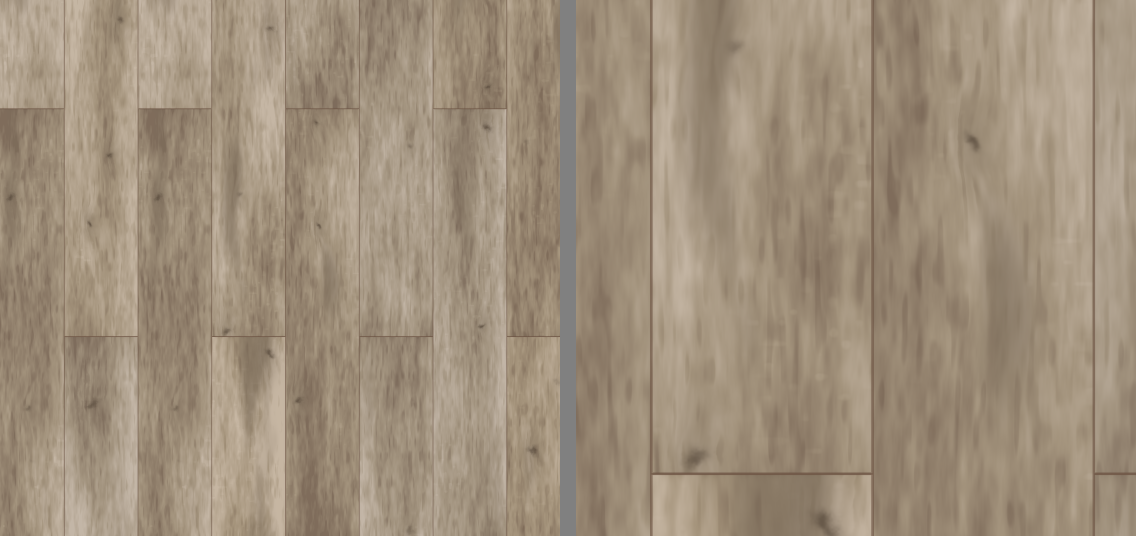
Left, the full canvas; right, a detail of the centre.
Reproduce this texture procedurally as a Shadertoy shader.

```glsl
const vec2 PLANK = vec2(0.1376, 0.850);
const vec2 FIRST_CORNER = vec2(-0.0177, 0.797);
const float SEAM_WIDTH = 0.0016;
const int KNOTS = 4;

const vec3 DARK_OAK = vec3(0.530, 0.460, 0.388);
const vec3 MID_OAK = vec3(0.640, 0.578, 0.490);
const vec3 PALE_OAK = vec3(0.740, 0.682, 0.610);
const vec3 KNOT_BROWN = vec3(0.350, 0.295, 0.240);
const vec3 SMOKE_GRAY = vec3(0.475, 0.415, 0.345);
const vec3 SEAM_BROWN = vec3(0.430, 0.330, 0.265);

vec2 hash2(vec2 p) {
    vec3 h = fract(p.xyx * vec3(0.1031, 0.1030, 0.0973));
    h += dot(h, h.yzx + 33.33);
    return fract((h.xx + h.yz) * h.zy);
}

float noise(vec2 p) {
    vec2 cell = floor(p), f = fract(p);
    f = f * f * (3.0 - 2.0 * f);
    float low = mix(hash2(cell).x, hash2(cell + vec2(1, 0)).x, f.x);
    float high = mix(hash2(cell + vec2(0, 1)).x, hash2(cell + 1.0).x, f.x);
    return mix(low, high, f.y);
}

// Layered noise, centred on zero
float fbm(vec2 p) {
    float sum = 0.0, amplitude = 0.5;
    for (int i = 0; i < 4; i++) {
        sum += amplitude * (noise(p) - 0.5);
        p = p * 2.03 + 17.3;
        amplitude *= 0.5;
    }
    return sum;
}

// x: dark core, y: smoky halo, z: push on the growth rings
vec3 knotField(vec2 q, vec2 id) {
    vec3 field = vec3(0.0);
    for (int i = 0; i < KNOTS; i++) {
        vec2 key = id * 7.0 + float(i) * 13.7;
        vec2 place = hash2(key), trait = hash2(key + 41.3);
        vec2 centre = vec2(mix(0.18, 0.82, place.x), (float(i) + place.y) / float(KNOTS));
        float radius = mix(0.004, 0.010, trait.x * trait.x);
        float strength = smoothstep(0.1, 0.9, trait.y);
        vec2 d = (q - centre * PLANK) / radius;
        d += 2.2 * vec2(fbm(q * 90.0 + key), fbm(q * 90.0 - key));
        d.y += (place.y - 0.5) * d.x;
        float core = exp(-dot(d, d * vec2(0.8, 1.1)));
        float halo = exp(-dot(d, d * vec2(0.10, 0.022)));
        field += strength * vec3(core, halo, halo * 2.5);
    }
    return field;
}

vec3 oak(vec2 q, vec2 id) {
    vec2 trait = hash2(id + 5.7);
    vec2 g = q + hash2(id) * 60.0;
    vec3 knot = knotField(q, id);

    // Fibres bend gently along the plank and around knots
    g.x += 0.012 * fbm(g * vec2(9.0, 4.0)) + 0.003 * knot.z;
    float cloud = fbm(g * vec2(11.0, 2.8));
    float streak = fbm(g * vec2(60.0, 5.0));
    float fibre = fbm(g * vec2(130.0, 24.0));
    float grit = noise(g * vec2(250.0, 75.0)) - 0.5;
    float pores = smoothstep(0.62, 0.9, noise(g * vec2(240.0, 40.0)));
    float rings = sin(g.x * 330.0 + 34.0 * fbm(g * vec2(10.0, 2.2)) + 5.0 * knot.z);
    float ringFade = smoothstep(-0.05, 0.2, fbm(g.yx * vec2(3.0, 14.0) + 8.0));
    float rays = smoothstep(0.72, 0.95, noise(g * vec2(130.0, 150.0)))
               * smoothstep(0.0, 0.25, fbm(g * vec2(18.0, 7.0) + 31.0));

    float across = abs(q.x / PLANK.x - 0.5) * 2.0;
    float fromEnd = min(q.y, PLANK.y - q.y);
    float tone = 0.65 + 0.22 * (trait.x - 0.5) + 1.65 * cloud + 0.42 * streak;
    tone += 0.70 * fibre + 0.22 * grit + 0.07 * rings * ringFade;
    tone += 0.26 * (across * across - 0.33);
    tone += 0.14 * rays - 0.22 * pores - 0.26 * exp(-fromEnd * 12.0);
    tone = clamp(tone, -0.15, 1.15);

    vec3 color = mix(DARK_OAK, MID_OAK, min(tone * 2.0, 1.0));
    color = mix(color, PALE_OAK, max(tone * 2.0 - 1.0, 0.0));
    color *= 1.0 + (trait.y - 0.5) * vec3(0.015, 0.0, -0.03);

    // Gray heartwood smoke, then knots
    float smoke = smoothstep(0.05, 0.32, fbm(g * vec2(17.0, 3.6) + 73.0)) * (1.0 - across * across);
    color = mix(color, SMOKE_GRAY, clamp(0.65 * smoke + 0.30 * knot.y, 0.0, 0.75));
    return mix(color, KNOT_BROWN, clamp(0.8 * knot.x, 0.0, 0.9));
}

float seamLine(float distanceToEdge, float pixel) {
    float halfWidth = 0.5 * SEAM_WIDTH;
    return 1.0 - smoothstep(halfWidth - 0.6 * pixel, halfWidth + 0.6 * pixel, distanceToEdge);
}

void mainImage(out vec4 fragColor, in vec2 fragCoord) {
    float pixel = 1.0 / iResolution.y;
    vec2 grid = (fragCoord * pixel - FIRST_CORNER) / PLANK;

    // Alternate columns slide by half a plank
    float column = floor(grid.x);
    grid.y += 0.5 * mod(column, 2.0);

    // Boards mirror about the second column, so the first and third agree
    float board = abs(column - 1.0) + 1.0;
    vec2 id = vec2(board, floor(grid.y)) + 11.0;
    vec2 q = fract(grid) * PLANK;
    vec3 color = oak(q, id);

    // Bevel shading and seams
    vec2 edge = min(q, PLANK - q);
    color *= 1.0 - 0.04 * exp(-min(edge.x, edge.y) / 0.0015);
    float seam = max(0.66 * seamLine(edge.x, pixel), 0.80 * seamLine(edge.y, pixel));
    fragColor = vec4(mix(color, SEAM_BROWN, seam), 1.0);
}
```
